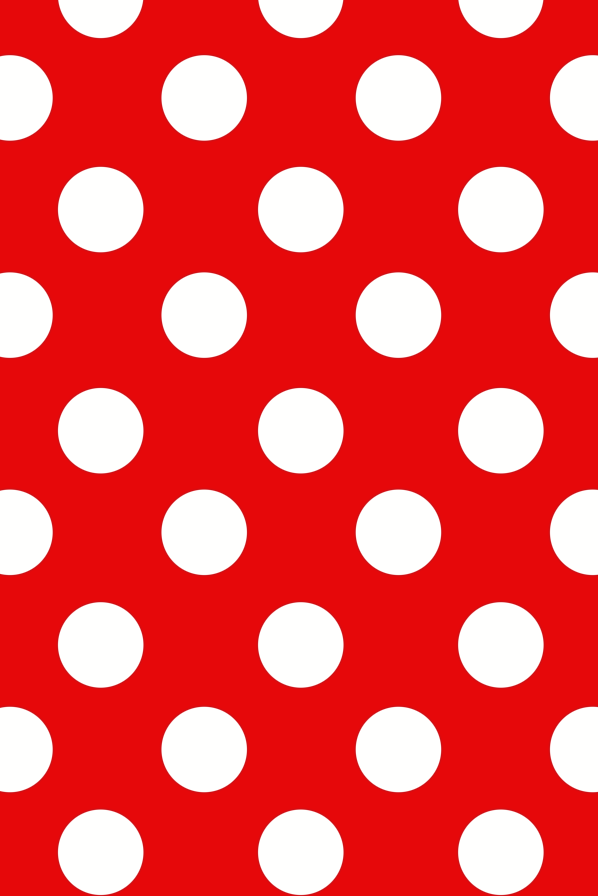
Reproduce this pattern procedurally as a WebGL 2 fragment shader.

```glsl
#version 300 es
precision highp float;
// White polka dots on bright red, in nine staggered rows.
// Even and odd rows have their own pitch; some even rows sag a little.
// Each dot is a circle distance with a soft edge and a thin dull rim.

#define ROWS 9
#define RADIUS 0.0477
#define EVEN_PITCH vec2(0.2233, 0.2391)
#define ODD_PITCH vec2(0.2168, 0.2424)
#define EVEN_START vec2(0.0020, 0.0488)
#define ODD_START vec2(0.1110, 0.1635)
#define SAG 0.0089
#define RIM_WIDTH 0.0011
#define RIM_STRENGTH 0.6

uniform vec2 u_resolution;
out vec4 fragColor;

const float PI = 3.14159265;
const vec3 RED = vec3(0.902, 0.031, 0.039);
const vec3 WHITE = vec3(1.0, 1.0, 0.996);
const vec3 RIM = vec3(0.74, 0.08, 0.11);

// Signed distance to the nearest dot of one row
float rowDistance(vec2 p, int row) {
  bool odd = (row & 1) == 1;
  float pair = float(row / 2);
  vec2 pitch = odd ? ODD_PITCH : EVEN_PITCH;
  vec2 start = odd ? ODD_START : EVEN_START;

  float y = start.y + pair * pitch.y;
  if (!odd) y -= SAG * max(sin(pair * PI / 3.0), 0.0);

  float x = p.x - start.x;
  x -= pitch.x * round(x / pitch.x);
  return length(vec2(x, p.y - y)) - RADIUS;
}

void main() {
  // Height runs 0 to 1, x is measured from the centre line
  vec2 p = gl_FragCoord.xy / u_resolution.y;
  p.x -= 0.5 * u_resolution.x / u_resolution.y;
  float pixel = 1.0 / u_resolution.y;

  float d = 1.0;
  for (int row = 0; row < ROWS; row++) {
    d = min(d, rowDistance(p, row));
  }

  // Dull rim just outside the edge, then the dot over it
  float offset = (d - 0.5 * RIM_WIDTH) / RIM_WIDTH;
  vec3 color = mix(RED, RIM, RIM_STRENGTH * exp(-offset * offset));
  float dot_mask = 1.0 - smoothstep(-0.75 * pixel, 0.75 * pixel, d);
  color = mix(color, WHITE, dot_mask);

  fragColor = vec4(color, 1.0);
}
```
